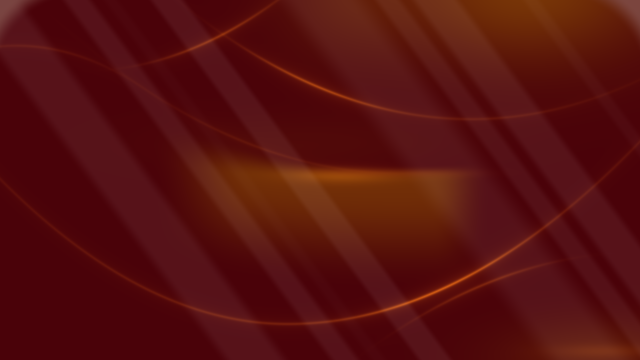
Write a Shadertoy shader that draws this background.

```glsl
// Dark crimson backdrop with slanted light bands, amber glows and thin golden arcs.

const vec3 CRIMSON = vec3(0.290, 0.008, 0.035);
const vec3 AMBER = vec3(0.50, 0.245, 0.025);
const vec3 GOLD = vec3(0.52, 0.34, 0.04);
const vec3 BAND_TINT = vec3(0.95, 0.85, 0.90);
const vec3 CORNER_TINT = vec3(0.50, 0.30, 0.28);

// Soft-edged interval from lo to hi.
float band(float x, float lo, float hi, float soft) {
    return smoothstep(lo - soft, lo + soft, x) * (1.0 - smoothstep(hi - soft, hi + soft, x));
}

// Gaussian spot with separate horizontal and vertical spread.
float spot(vec2 p, vec2 center, vec2 spread) {
    vec2 d = (p - center) / spread;
    return exp(-dot(d, d));
}

// Parabolic arc, brightest at x = peak and fading along its length.
float arc(vec2 p, vec2 vertex, float bend, float peak, float reach) {
    float dx = p.x - vertex.x;
    float slope = 2.0 * bend * dx;
    float d = abs(p.y - vertex.y - bend * dx * dx) / sqrt(1.0 + slope * slope);
    float along = (p.x - peak) / reach;
    float line = 0.65 * exp(-d * d / 0.000018) + 0.35 * exp(-d / 0.014);
    return line * exp(-along * along);
}

// Slanted translucent bands; s is the position where the slant meets the top.
float lightBands(float s) {
    float light = band(s, -0.115, 0.045, 0.022);
    light += 0.95 * band(s, 0.178, 0.250, 0.014);
    light += 0.25 * band(s, 0.290, 0.325, 0.012);
    light += 1.00 * band(s, 0.420, 0.508, 0.012);
    light += 0.95 * band(s, 0.790, 1.000, 0.040);
    light += 0.85 * band(s, 1.045, 1.110, 0.014);
    light += 1.00 * band(s, 1.150, 1.270, 0.016);
    light += 0.45 * band(s, 1.455, 1.495, 0.012);
    return light;
}

// Amber panel with a curved upper rim that fades out downward.
float centerPanel(vec2 p) {
    float dx = p.x - 1.11;
    float depth = 0.519 + 0.19 * dx * dx - p.y;
    float rimSoftness = mix(0.055, 0.022, smoothstep(0.5, 0.9, p.x));
    float sides = smoothstep(0.42, 0.70, p.x) * (1.0 - smoothstep(1.20, 1.36, p.x));
    float fade = 1.0 - smoothstep(0.04, 0.33, depth);
    return sides * fade * smoothstep(-rimSoftness, rimSoftness, depth);
}

// Coverage outside the large rounded upper corners.
float upperCorners(vec2 p, float aspect) {
    vec2 q = vec2(abs(p.x - 0.5 * aspect) - 0.5 * aspect, p.y - 1.0) + 0.2315;
    return smoothstep(-0.012, 0.045, length(max(q, 0.0)) - 0.255);
}

void mainImage(out vec4 fragColor, in vec2 fragCoord) {
    vec2 p = fragCoord / iResolution.y;
    float aspect = iResolution.x / iResolution.y;
    p.x *= (16.0 / 9.0) / aspect;
    aspect = 16.0 / 9.0;

    // Broad amber glows
    float glow = 0.72 * centerPanel(p);
    glow += 0.85 * spot(p, vec2(1.47, 1.03), vec2(0.36, 0.20));
    glow += 0.30 * spot(p, vec2(0.97, 1.02), vec2(0.20, 0.18));
    glow += 0.38 * spot(p, vec2(1.66, 0.01), vec2(0.27, 0.10));
    glow += 0.12 * spot(p, vec2(0.85, 0.60), vec2(0.40, 0.08));
    vec3 color = mix(CRIMSON, AMBER, min(glow, 0.95));

    // Slanted bands and pale corners
    float s = p.x - 0.745 * (1.0 - p.y);
    color = mix(color, BAND_TINT, 0.075 * lightBands(s));
    color = mix(color, CORNER_TINT, 0.85 * upperCorners(p, aspect));

    // Golden arcs
    float lowerBend = mix(0.63, 0.53, step(0.80, p.x));
    float gold = 0.70 * arc(p, vec2(0.80, 0.100), lowerBend, 1.23, 0.20);
    gold += 0.32 * arc(p, vec2(0.80, 0.100), lowerBend, 0.90, 0.95);
    gold += 0.60 * arc(p, vec2(1.308, 0.669), 0.497, 0.88, 0.17);
    gold += 0.18 * arc(p, vec2(1.308, 0.669), 0.497, 1.25, 0.48);
    gold += 0.48 * arc(p, vec2(0.231, 0.803), 0.674, 0.60, 0.16);
    gold += 0.15 * arc(p, vec2(0.046, 0.873), -0.95, 0.12, 0.22);
    gold += 0.14 * arc(p, vec2(1.11, 0.519), 0.467, 0.70, 0.30);
    gold += 0.36 * arc(p, vec2(1.778, 0.299), -0.475, 1.34, 0.17);

    // Highlight on the panel rim and near the lower right
    gold += 0.30 * spot(p, vec2(0.95, 0.514), vec2(0.14, 0.022));
    gold += 0.14 * spot(p, vec2(1.15, 0.519), vec2(0.16, 0.012));
    gold += 0.14 * spot(p, vec2(1.68, 0.025), vec2(0.14, 0.018));
    color += GOLD * gold;

    fragColor = vec4(clamp(color, 0.0, 1.0), 1.0);
}
```
